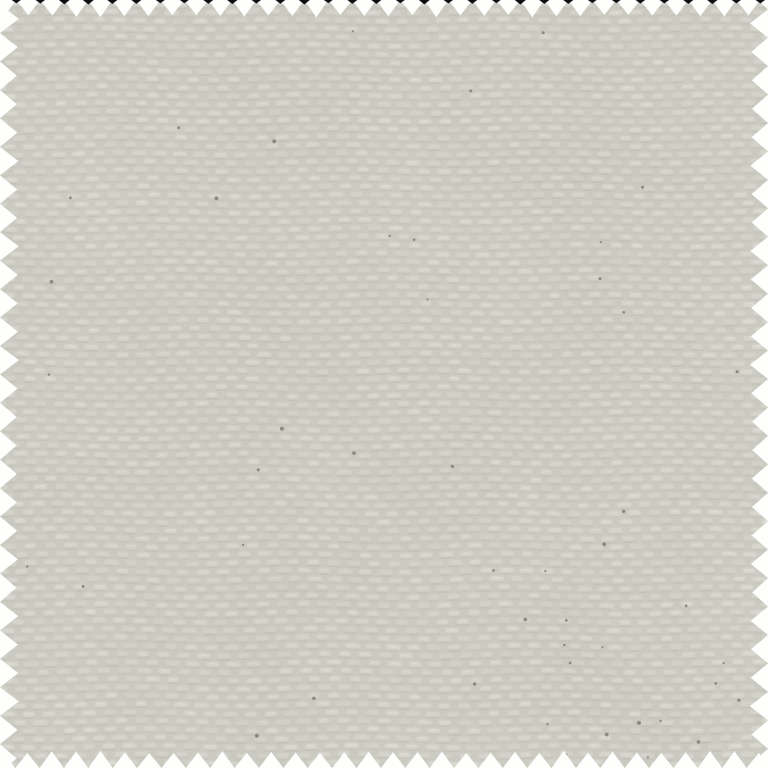
This texture is drawn by a WebGL 1 fragment shader. Its source:

```glsl
precision highp float;
// A pale grey woven cloth swatch with pinked edges: staggered rows of short
// rounded threads with soft shadows, per-thread variation and slight mottling,
// scattered dark specks, and triangular notches cut along all four sides.

uniform vec2 u_resolution;

const vec2 WEAVE = vec2(38.0, 92.0);   // threads across, rows down
const vec3 SHADOW = vec3(0.755, 0.757, 0.722);
const vec3 LIGHT = vec3(0.870, 0.862, 0.832);
const vec3 PAPER = vec3(0.995, 0.995, 0.988);
const vec3 SPECK = vec3(0.46, 0.45, 0.41);
const vec3 INK = vec3(0.06);

float hash(vec2 p) {
  p = fract(p * vec2(0.1031, 0.1137));
  p += dot(p, p.yx + 33.33);
  return fract((p.x + p.y) * p.x * 97.3);
}

// Slow uneven tone from layered sines, about -1 to 1.
float mottle(vec2 p) {
  float sum = 0.0;
  float gain = 0.5;
  for (int i = 0; i < 4; i++) {
    sum += gain * sin(p.x + 1.7 * sin(p.y)) * cos(p.y - 0.6 * p.x);
    p = mat2(1.6, 1.2, -1.2, 1.6) * p + 2.3;
    gain *= 0.55;
  }
  return sum;
}

// Weave brightness, 0 in the gaps to 1 on the thread crowns.
float weave(vec2 uv, vec2 count) {
  vec2 p = uv * count;
  p += vec2(0.08, 0.14) * vec2(sin(uv.y * 41.0), sin(uv.x * 23.0 + uv.y * 9.0));
  float row = floor(p.y);
  p.x += 0.5 * mod(row, 2.0) + 0.14 * (hash(vec2(row, 7.0)) - 0.5);
  vec2 cell = floor(p);
  vec2 q = fract(p) - 0.5;
  float vary = hash(cell + 3.0);
  q.x *= count.y / count.x;
  float halfLength = 0.36 + 0.22 * hash(cell + 19.0);
  float d = length(vec2(max(abs(q.x) - halfLength, 0.0), q.y - 0.06));
  float thread = 1.0 - smoothstep(0.10, 0.50, d);
  float crown = 1.0 - smoothstep(0.0, 0.24, length(vec2(q.x * 0.35, q.y - 0.16)));
  float under = 1.0 - smoothstep(0.0, 0.28, abs(q.y + 0.38));
  under *= 1.0 - smoothstep(0.35, 1.1, abs(q.x));
  return 0.34 + thread * (0.24 + 0.20 * vary) + 0.22 * crown * vary
       - 0.26 * under * (0.6 + 0.6 * hash(cell + 41.0));
}

// One jittered dot in some cells of a grid; density is the share of cells used.
float specks(vec2 uv, float grid, float density, float px) {
  vec2 cell = floor(uv * grid);
  float used = step(hash(cell + 5.0), density);
  vec2 center = 0.25 + 0.5 * vec2(hash(cell + 11.0), hash(cell + 29.0));
  float radius = 0.0012 + 0.0014 * hash(cell + 53.0);
  float d = length(fract(uv * grid) - center) / grid;
  return used * (1.0 - smoothstep(radius - px, radius + px, d));
}

// Coverage of triangles that rise from an edge to a given depth.
float notches(float along, float inward, float count, float depth, float px) {
  float id = floor(along * count);
  float height = depth * (0.92 + 0.16 * hash(vec2(id, count)));
  float rise = height * (1.0 - 2.0 * abs(fract(along * count) - 0.5));
  float slope = 2.0 * height * count;
  float d = (inward - rise) / sqrt(1.0 + slope * slope);
  return 1.0 - smoothstep(-px, px, d);
}

void main() {
  vec2 uv = gl_FragCoord.xy / u_resolution;
  float px = 0.7 / min(u_resolution.x, u_resolution.y);

  // Cloth
  float tone = weave(uv, WEAVE);
  tone += 0.06 * mottle(uv * 9.0) + 0.05 * mottle(uv * 110.0);
  vec3 color = mix(SHADOW, LIGHT, clamp(tone, 0.0, 1.0));

  // Specks gather toward the lower right
  float worn = smoothstep(0.35, 0.85, uv.x) * (1.0 - smoothstep(0.05, 0.40, uv.y));
  float dots = specks(uv, 40.0, 0.003 + 0.09 * worn, px);
  color = mix(color, SPECK, 0.75 * dots);

  // Pinked edges
  float cut = notches(uv.y + 0.006, uv.x, 27.0, 0.023, px);
  cut = max(cut, notches(uv.y + 0.012, 1.0 - uv.x, 27.0, 0.022, px));
  cut = max(cut, notches(uv.x + 0.012, uv.y, 31.5, 0.021, px));
  cut = max(cut, notches(uv.x + 0.010, 1.0 - uv.y, 32.0, 0.021, px));
  color = mix(color, PAPER, cut);

  // Small dark gaps above the upper points
  float gap = notches(uv.x + 0.010 + 0.5 / 32.0, 1.0 - uv.y + 0.007, 32.0, 0.012, px);
  color = mix(color, INK, gap);

  gl_FragColor = vec4(color, 1.0);
}
```
